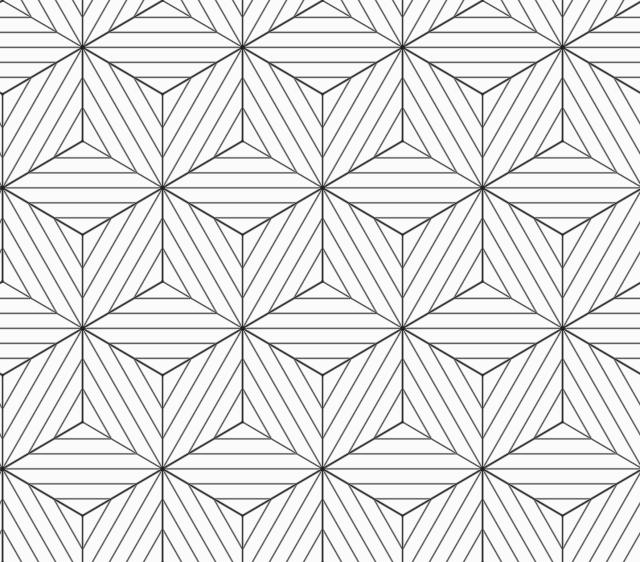
Give the GLSL for this pattern, as a Shadertoy shader.

```glsl
const vec2 REPEATS = vec2(4.0, 4.0);       // triangle sides across, rows down
const vec2 OFFSET = vec2(0.016, 0.663);    // lattice vertex, in cells
const float HEIGHT = 0.8660254;            // height of a unit triangle
const float HATCH_STEP = 0.32;             // hatch spacing, edge to centroid = 1
const vec3 PAPER = vec3(0.985);
const vec3 HATCH_INK = vec3(0.25);
const vec3 SPOKE_INK = vec3(0.15);
const vec3 DOT_INK = vec3(0.12);

// Barycentric weights in a triangular lattice; down tells the orientation
vec3 latticeWeights(vec2 p, out bool down) {
    vec2 f = fract(vec2(p.x - 0.5 * p.y, p.y));
    down = f.x + f.y > 1.0;
    if (down) f = 1.0 - f;
    return vec3(1.0 - f.x - f.y, f.x, f.y);
}

// Smallest, middle and largest weight
vec3 sortWeights(vec3 w) {
    float low = min(w.x, min(w.y, w.z));
    float high = max(w.x, max(w.y, w.z));
    return vec3(low, 1.0 - low - high, high);
}

// Euclidean distance between two barycentric points, side length 1
float weightDistance(vec3 a, vec3 b) {
    vec3 d = a - b;
    return sqrt(0.5 * dot(d, d));
}

// Distance to the triangle edge and the two lines parallel to it
float hatchDistance(float edgeWeight, float spacing) {
    float depth = 3.0 * edgeWeight;
    float line = min(floor(depth / spacing + 0.5), 2.0);
    return abs(depth - line * spacing) * HEIGHT / 3.0;
}

// Half width of the spoke that leads to the nearest corner
float spokeHalfWidth(vec3 w, bool down) {
    vec3 widths = down ? vec3(0.0056, 0.0056, 0.0042)
                       : vec3(0.0056, 0.0034, 0.0052);
    if (w.x > max(w.y, w.z)) return widths.x;
    return w.y > w.z ? widths.y : widths.z;
}

float coverage(float dist, float halfWidth, float soft) {
    return 1.0 - smoothstep(halfWidth - soft, halfWidth + soft, dist);
}

void mainImage(out vec4 fragColor, in vec2 fragCoord) {
    vec2 p = fragCoord / iResolution.xy * REPEATS - OFFSET;
    float pixel = REPEATS.x / iResolution.x;

    bool down;
    vec3 w = latticeWeights(p, down);
    vec3 s = sortWeights(w);

    // Hatching parallel to the nearest edge
    float hatch = coverage(hatchDistance(s.x, HATCH_STEP), 0.0039, pixel);

    // Spokes from the centroid to the corners
    float spoke = coverage(0.5 * (s.y - s.x), spokeHalfWidth(w, down), pixel);

    // Ink gathered at corners and centroids
    float corner = coverage(weightDistance(s, vec3(0.0, 0.0, 1.0)), 0.014, pixel);
    float centre = coverage(weightDistance(s, vec3(1.0 / 3.0)), 0.008, pixel);

    vec3 color = mix(PAPER, HATCH_INK, hatch);
    color = min(color, mix(PAPER, SPOKE_INK, spoke));
    color = mix(color, DOT_INK, max(corner, 0.7 * centre));
    fragColor = vec4(color, 1.0);
}
```
